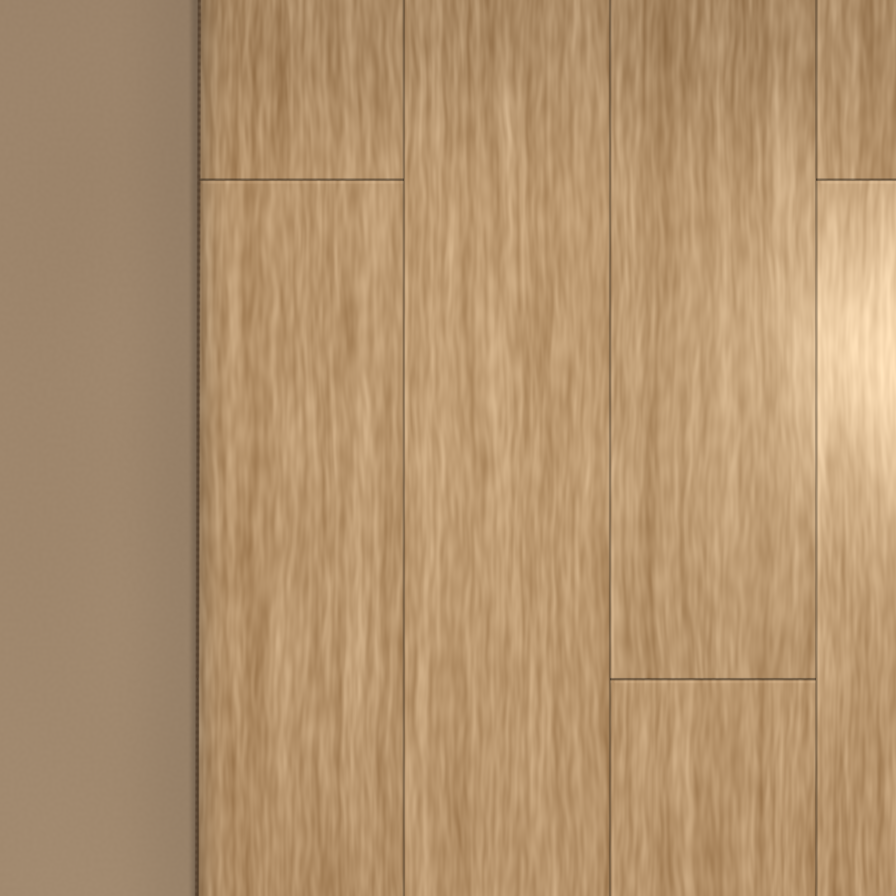
This texture is drawn by a three.js fragment shader. Its source:

```glsl
varying vec2 vUv;

float hash(vec2 p) {
  p = fract(p * vec2(0.1031, 0.1137));
  p += dot(p, p.yx + 33.33);
  return fract((p.x + p.y) * p.x * 17.0);
}

vec2 gradient(vec2 cell) {
  float angle = 6.2832 * hash(cell);
  return vec2(cos(angle), sin(angle));
}

float gradientNoise(vec2 p) {
  vec2 i = floor(p), f = fract(p);
  vec2 s = f * f * f * (f * (f * 6.0 - 15.0) + 10.0);
  vec2 e = vec2(1.0, 0.0);
  float low = mix(dot(gradient(i), f), dot(gradient(i + e), f - e), s.x);
  float high = mix(dot(gradient(i + e.yx), f - e.yx), dot(gradient(i + 1.0), f - 1.0), s.x);
  return mix(low, high, s.y);
}

float line(float d, float halfWidth) {
  return 1.0 - smoothstep(halfWidth * 0.3, halfWidth + 0.001, abs(d));
}

// Long fibres, bent by a slow warp and broken by short pores
float woodGrain(vec2 uv, float board) {
  vec2 p = uv + vec2(3.7, 5.3) * (board + 1.0);
  p.x += 0.012 * gradientNoise(p * vec2(9.0, 2.5));
  p.x += 0.0025 * gradientNoise(p * vec2(30.0, 14.0));
  float bands = gradientNoise(p * vec2(24.0, 0.9));
  float streaks = gradientNoise(p * vec2(65.0, 2.6));
  float fibres = gradientNoise(p * vec2(135.0, 8.0));
  float pores = gradientNoise(p * vec2(210.0, 30.0));
  return 0.055 * bands + 0.06 * streaks + 0.085 * fibres + 0.065 * pores;
}

vec3 floorColor(vec2 uv) {
  float pitch = 0.2302;
  float column = (uv.x - 0.2205) / pitch;
  float index = floor(column);
  float joint = 0.7995 - 0.5575 * mod(index * 2.0, 3.0);
  float above = step(joint, uv.y);
  float board = index + 7.0 * above;

  // Board tone and the soft falloff towards the corners
  vec3 color = mix(vec3(0.685, 0.545, 0.39), vec3(0.735, 0.598, 0.437),
                   exp(-3.0 * dot(uv - vec2(0.68, 0.5), uv - vec2(0.68, 0.5))));
  color *= 0.985 + 0.03 * hash(vec2(board * 7.0 + 2.0, 11.0));
  color *= 1.0 - 0.07 * smoothstep(0.75, 1.0, uv.y);

  // Warm reflection, weaker on the board above the right joint
  vec2 q = (uv - vec2(0.985, 0.61)) / vec2(0.13, 0.15);
  float glow = 0.85 * exp(-dot(q, q)) + 0.3 * exp(-0.23 * dot(q, q));
  glow *= 1.0 - 0.75 * above * step(2.5, index);
  glow *= mix(0.8, 1.0, step(2.5, index));
  color += vec3(0.21, 0.225, 0.225) * glow;

  float grain = woodGrain(uv, board);
  color += grain * vec3(1.0, 1.08, 1.1) * (1.0 - 0.25 * min(glow, 1.0));

  // Seams with a pale bevel beside each dark gap
  float side = (column - floor(column + 0.5)) * pitch;
  float end = uv.y - joint;
  color += 0.035 * max(line(side - 0.003, 0.0015), line(end + 0.003, 0.0015));
  color *= 1.0 - 0.28 * line(side, 0.0012);
  color *= 1.0 - 0.38 * line(end, 0.0012);
  return color;
}

vec3 wallColor(vec2 uv) {
  vec3 color = mix(vec3(0.635, 0.54, 0.435), vec3(0.61, 0.515, 0.415), uv.y);
  color += 0.012 * gradientNoise(uv * vec2(6.0, 4.0));
  color += 0.008 * gradientNoise(uv * 190.0);
  color *= 1.0 - 0.05 * smoothstep(0.12, 0.21, uv.x);
  return color * (1.0 - 0.17 * smoothstep(0.209, 0.218, uv.x));
}

void main() {
  vec2 uv = vUv;
  float edge = 0.2195 + 0.003 * uv.y;
  vec3 color = mix(wallColor(uv), floorColor(uv), smoothstep(edge - 0.001, edge + 0.001, uv.x));

  // Contact shadow and stitched dark border
  float gap = uv.x - edge;
  color *= 1.0 - 0.24 * exp(-max(gap, 0.0) / 0.012) * smoothstep(-0.001, 0.001, gap);
  float stitch = 0.5 + 0.5 * sin(uv.y * 800.0);
  color = mix(color, vec3(0.31, 0.23, 0.16), line(gap, 0.002) * (0.6 + 0.25 * stitch));

  gl_FragColor = vec4(color, 1.0);
}
```
